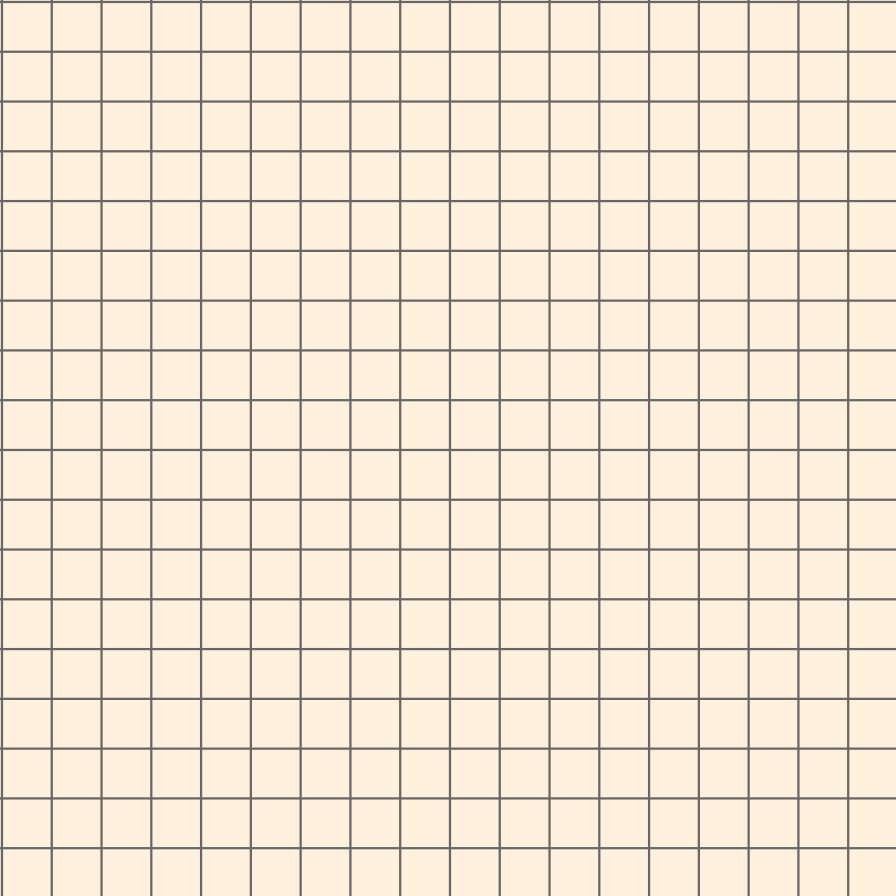
Reproduce this pattern procedurally as a three.js fragment shader.

```glsl
varying vec2 vUv;

const float CELLS = 18.0;                          // squares across and up
const float LINE_WIDTH = 0.00252;                  // in canvas widths
const vec2 LINE_OFFSET = vec2(0.0022, -0.0022);    // shift of the ruling
const vec3 PAPER_COLOR = vec3(1.0, 0.945, 0.87);
const vec3 LINE_COLOR = vec3(0.405, 0.403, 0.402);

// Distance to the nearest vertical (x) and horizontal (y) ruled line
vec2 ruledDistance(vec2 uv) {
  vec2 cell = (uv - LINE_OFFSET) * CELLS;
  return abs(fract(cell + 0.5) - 0.5) / CELLS;
}

// Share of the pixel footprint that each line covers
vec2 lineCoverage(vec2 distanceToLine, vec2 footprint) {
  vec2 edge = (0.5 * LINE_WIDTH - distanceToLine) / footprint + 0.5;
  return clamp(edge, vec2(0.0), min(vec2(1.0), LINE_WIDTH / footprint));
}

void main() {
  vec2 footprint = max(fwidth(vUv), vec2(0.00001));
  vec2 coverage = lineCoverage(ruledDistance(vUv), footprint);

  // Union of both directions, so crossings are no darker than the lines
  float ink = 1.0 - (1.0 - coverage.x) * (1.0 - coverage.y);
  gl_FragColor = vec4(mix(PAPER_COLOR, LINE_COLOR, ink), 1.0);
}
```
